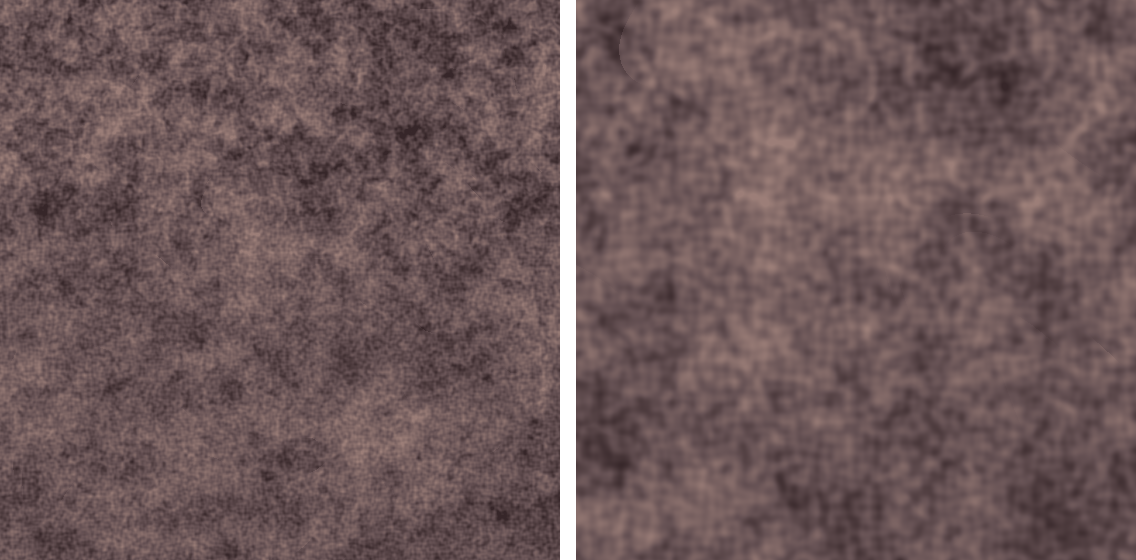
Left: the whole. Right: its middle third, enlarged.
Write a WebGL 1 fragment shader that draws this texture.

```glsl
precision highp float;
uniform vec2 u_resolution;

#define CLOUD_SCALE 4.5
#define MOTTLE_SCALE 15.0
#define FINE_SCALE 52.0
#define GRAIN_SCALE 125.0
#define PIT_SCALE 25.0
#define CLOUD_AMOUNT 0.13
#define MOTTLE_AMOUNT 0.13
#define FINE_AMOUNT 0.13
#define GRAIN_AMOUNT 0.10
#define PIT_DEPTH 0.12
#define SCRATCH_AMOUNT 0.05
#define SCRATCHES 5

const vec3 SHADOW = vec3(0.30, 0.23, 0.24);
const vec3 STONE  = vec3(0.40, 0.32, 0.33);
const vec3 BLUSH  = vec3(0.52, 0.42, 0.41);

float hash(vec2 p) {
  vec3 q = fract(vec3(p.xyx) * 0.1031);
  q += dot(q, q.yzx + 33.33);
  return fract((q.x + q.y) * q.z);
}

vec2 hash2(vec2 p) {
  return vec2(hash(p), hash(p + 71.7));
}

float cornerSlope(vec2 cell, vec2 offset) {
  float angle = 6.2832 * hash(cell);
  return dot(vec2(cos(angle), sin(angle)), offset);
}

float gradientNoise(vec2 p) {
  vec2 i = floor(p), f = fract(p);
  vec2 u = f * f * f * (f * (f * 6.0 - 15.0) + 10.0);
  vec2 e = vec2(1.0, 0.0);
  float low = mix(cornerSlope(i, f), cornerSlope(i + e, f - e), u.x);
  float high = mix(cornerSlope(i + e.yx, f - e.yx),
                   cornerSlope(i + e.xx, f - e.xx), u.x);
  return mix(low, high, u.y);
}

// Two octaves, the second turned to hide the lattice
float layered(vec2 p) {
  vec2 turned = mat2(0.8, 0.6, -0.6, 0.8) * p;
  return gradientNoise(p) + 0.55 * gradientNoise(turned * 2.1 + 37.0);
}

// Soft round hollows, one at most per jittered cell
float pits(vec2 p, float density) {
  vec2 cell = floor(p);
  float hollow = 0.0;
  for (int y = -1; y <= 1; y++) {
    for (int x = -1; x <= 1; x++) {
      vec2 c = cell + vec2(float(x), float(y));
      vec2 d = p - c - hash2(c + 11.0);
      float radius = mix(0.2, 0.45, hash(c + 151.0));
      float present = step(hash(c + 93.0), density);
      float depth = present * mix(0.4, 1.0, hash(c + 207.0));
      hollow = max(hollow, depth * exp(-dot(d, d) / (radius * radius)));
    }
  }
  return hollow;
}

// Short pale strokes, alternately steep and shallow
float scratches(vec2 p) {
  float mark = 0.0;
  for (int k = 0; k < SCRATCHES; k++) {
    float id = float(k);
    vec2 start = hash2(vec2(id * 7.0 + 3.0, 19.0));
    float angle = mix(1.2, -0.5, mod(id, 2.0)) + 0.2 * hash(vec2(id, 5.0));
    vec2 along = vec2(cos(angle), sin(angle));
    float reach = mix(0.05, 0.13, hash(vec2(id, 43.0)));
    vec2 d = p - start;
    float t = clamp(dot(d, along), 0.0, reach);
    float line = 1.0 - smoothstep(0.002, 0.009, length(d - along * t));
    mark = max(mark, line * mix(0.4, 1.0, t / reach));
  }
  return mark;
}

void main() {
  vec2 p = gl_FragCoord.xy / min(u_resolution.x, u_resolution.y);
  vec2 warp = vec2(gradientNoise(p * 40.0 + 5.0), gradientNoise(p * 40.0 + 83.0));
  vec2 q = p + 0.012 * warp;

  // Broad pale and dark bands, roughest toward the top
  float roughness = mix(0.75, 1.2, smoothstep(0.4, 0.75, p.y));
  float cloud = layered(p * vec2(0.8, 1.1) * CLOUD_SCALE + 23.0);
  float tone = 0.02 + CLOUD_AMOUNT * cloud;
  tone += 0.022 * cos(11.4 * (p.y - 0.78) + 1.2 * gradientNoise(p * 2.5));

  // Mottling, crumbs and a faint woven grain
  tone += MOTTLE_AMOUNT * roughness * layered(q * MOTTLE_SCALE + 61.0);
  tone += FINE_AMOUNT * roughness * layered(q * FINE_SCALE + 7.0);
  vec2 weave = p * GRAIN_SCALE;
  tone += GRAIN_AMOUNT * (gradientNoise(weave * vec2(1.3, 0.75) + 131.0)
                        + gradientNoise(weave * vec2(0.75, 1.3) + 17.0));

  // Pits gather in patches
  float density = 0.42 * roughness + 0.5 * gradientNoise(p * 6.0 + 47.0);
  float hollow = pits(q * PIT_SCALE, density);
  hollow = max(hollow, pits(q * PIT_SCALE * 0.55 + 29.0, 0.3 * density));
  tone -= PIT_DEPTH * hollow;
  tone += SCRATCH_AMOUNT * scratches(p + 0.003 * warp);

  // Tone is an offset in red from the middle colour
  tone = clamp(tone, -0.19, 0.21);
  vec3 color = STONE + max(tone, 0.0) * (BLUSH - STONE) / (BLUSH.r - STONE.r)
                     + min(tone, 0.0) * (STONE - SHADOW) / (STONE.r - SHADOW.r);
  gl_FragColor = vec4(color, 1.0);
}
```
